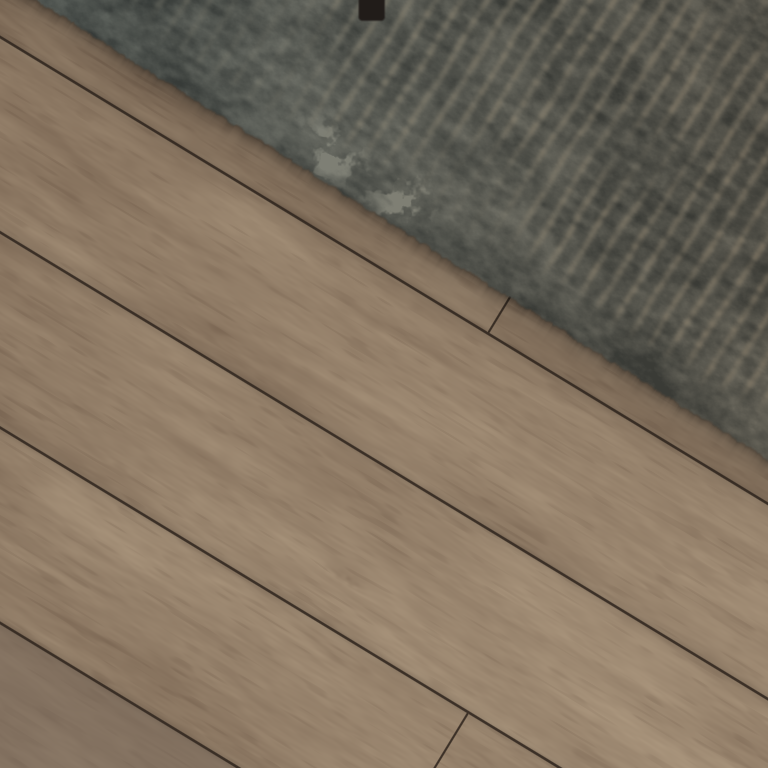
This texture is drawn by a three.js fragment shader. Its source:

```glsl
// Diagonal oak plank floor with a worn ribbed rug over its upper right corner.
// Planks are rows of a rotated frame with staggered butt joints; grain, knot
// and rug wear come from stretched value noise built on a sine-free hash.
varying vec2 vUv;

const vec2 PLANK_DIR = vec2(0.8545, -0.5195);
const vec2 RUG_DIR = vec2(0.8469, -0.5318);
const float PLANK_WIDTH = 0.2173;
const float PLANK_LENGTH = 2.7;
const float FIRST_SEAM = 0.1615;
const float FIRST_JOINT = 0.4835;
const float JOINT_STAGGER = 0.8218;

const vec3 WOOD_DARK = vec3(0.48, 0.40, 0.325);
const vec3 WOOD_LIGHT = vec3(0.65, 0.57, 0.475);
const vec3 WOOD_GREY = vec3(0.46, 0.40, 0.35);
const vec3 SEAM_COLOR = vec3(0.19, 0.15, 0.12);
const vec3 RUG_DARK = vec3(0.22, 0.23, 0.22);
const vec3 RUG_LIGHT = vec3(0.46, 0.46, 0.43);
const vec3 RUG_RIB = vec3(0.52, 0.49, 0.43);
const vec3 LEG_COLOR = vec3(0.13, 0.11, 0.10);

float hash(vec2 p) {
  vec3 q = fract(vec3(p.xyx) * 0.1031);
  q += dot(q, q.yzx + 33.33);
  return fract((q.x + q.y) * q.z);
}

float noise(vec2 p) {
  vec2 i = floor(p), f = fract(p);
  f = f * f * (3.0 - 2.0 * f);
  return mix(mix(hash(i), hash(i + vec2(1.0, 0.0)), f.x),
             mix(hash(i + vec2(0.0, 1.0)), hash(i + 1.0), f.x), f.y);
}

float fbm(vec2 p) {
  float sum = 0.0, amp = 0.53;
  for (int i = 0; i < 4; i++) {
    sum += amp * noise(p);
    p = p * 2.03 + 17.1;
    amp *= 0.5;
  }
  return sum;
}

// Soft-edged line: 1 on the line, 0 away from it
float line(float d, float halfWidth) {
  return 1.0 - smoothstep(halfWidth - 0.001, halfWidth + 0.001, abs(d));
}

// Coordinates along and across a unit direction
vec2 toFrame(vec2 p, vec2 dir) {
  return vec2(dot(p, dir), dot(p, vec2(-dir.y, dir.x)));
}

// Grain brightness around zero; p runs along and across the plank
float grain(vec2 p, float id) {
  vec2 q = p + vec2(hash(vec2(id, 3.0)), hash(vec2(id, 8.0))) * 9.0 + 20.0;
  float warp = fbm(q * vec2(2.5, 8.0));
  float figure = sin(q.y * 190.0 + warp * 32.0);
  float streak = fbm(q * vec2(5.0, 55.0) + warp * 2.0) - 0.5;
  float fiber = noise(q * vec2(50.0, 270.0)) - 0.5;
  float pores = smoothstep(0.68, 0.95, noise(q * vec2(24.0, 210.0)));
  float cloud = fbm(q * vec2(4.0, 13.0)) - 0.5;
  return 0.055 * figure * warp + 0.55 * streak + 0.14 * fiber
       + 0.6 * cloud - 0.17 * pores;
}

vec3 planks(vec2 uv) {
  vec2 p = toFrame(uv, PLANK_DIR);
  float across = (p.y - FIRST_SEAM) / PLANK_WIDTH;
  float row = floor(across);
  float along = (p.x - FIRST_JOINT - row * JOINT_STAGGER) / PLANK_LENGTH;
  float id = row + 7.0 * floor(along) + 40.0;

  // Knot bends the grain around itself
  vec2 k = (p - vec2(0.2554, 0.4445)) / vec2(0.045, 0.013);
  float knot = exp(-dot(k, k));
  float tone = 0.56 + grain(p + vec2(0.0, 0.006 * knot), id);
  tone += 0.10 * (hash(vec2(id, 1.0)) - 0.5) + 0.22 * (uv.x - uv.y);
  tone -= 0.4 * exp(-dot(k, k) * 3.0) * (0.5 + noise(p * 150.0));
  tone -= 0.12 * step(2.5, row);
  vec3 color = mix(WOOD_DARK, WOOD_LIGHT, clamp(tone, -0.2, 1.1));
  color = mix(color, WOOD_GREY, 0.5 * step(row, -0.5));

  // Long seams and butt joints
  float seamDist = (fract(across + 0.5) - 0.5) * PLANK_WIDTH;
  float jointDist = (fract(along + 0.5) - 0.5) * PLANK_LENGTH;
  float gap = max(line(seamDist, 0.0017), line(jointDist, 0.0014));
  color *= 1.0 - 0.12 * exp(-abs(seamDist) * 180.0);
  return mix(color, SEAM_COLOR, 0.88 * gap);
}

// p.x runs along the rug edge, p.y is the distance inside it
vec3 rug(vec2 p, vec2 uv) {
  float wear = fbm(p * vec2(7.0, 11.0) + 5.0);
  float weave = noise(p * vec2(42.0, 125.0) + 30.0);
  float fuzz = fbm(p * vec2(70.0, 95.0) + 50.0);
  float tone = 0.46 + 0.9 * (wear - 0.5) + 0.28 * (weave - 0.5) + 0.55 * (fuzz - 0.5);

  // Ribs run inward from the edge, broken into faded blocks
  float wobble = 0.15 * noise(p * 20.0 + 9.0);
  float rib = pow(0.5 + 0.5 * cos(6.2832 * (p.x * 36.0 + wobble)), 3.0);
  float block = smoothstep(0.3, 0.6, noise(p * vec2(6.0, 8.0) + 13.0));
  float ribMask = smoothstep(0.03, 0.07, p.y) * (0.25 + 0.75 * block);
  tone -= 0.14 * ribMask * (1.0 - rib);
  tone -= 0.2 * exp(-p.y * 90.0);

  // Pale scuffs near the edge
  for (int i = 0; i < 2; i++) {
    vec2 d = (uv - vec2(0.43, 0.80) - float(i) * vec2(0.09, -0.065)) / 0.04;
    tone += 0.8 * exp(-dot(d, d)) * smoothstep(0.48, 0.62, fbm(uv * 38.0));
  }
  vec3 color = mix(RUG_DARK, RUG_LIGHT, clamp(tone, 0.0, 1.15));
  color = mix(color, RUG_RIB, 0.38 * rib * ribMask * (0.4 + weave));
  return color * mix(vec3(0.96, 1.01, 1.02), vec3(1.04, 1.0, 0.95), uv.x);
}

void main() {
  vec3 color = planks(vUv);

  // Rug with a fuzzy edge and a contact shadow on the wood
  vec2 p = toFrame(vUv - vec2(0.0, 1.0286), RUG_DIR);
  float inside = p.y + 0.007 * (fbm(p.xx * vec2(60.0, 90.0) + 80.0) - 0.5);
  color *= 1.0 - 0.35 * exp(min(inside, 0.0) * 110.0);
  color *= 1.0 - 0.12 * exp(min(inside, 0.0) * 22.0);
  color = mix(color, rug(p, vUv), smoothstep(-0.002, 0.003, inside));

  // Furniture leg at the top
  vec2 leg = abs(vUv - vec2(0.484, 1.0)) - vec2(0.012, 0.022);
  float legDist = length(max(leg, 0.0)) - 0.005;
  color = mix(color, LEG_COLOR, 1.0 - smoothstep(-0.002, 0.002, legDist));

  gl_FragColor = vec4(color, 1.0);
}
```
